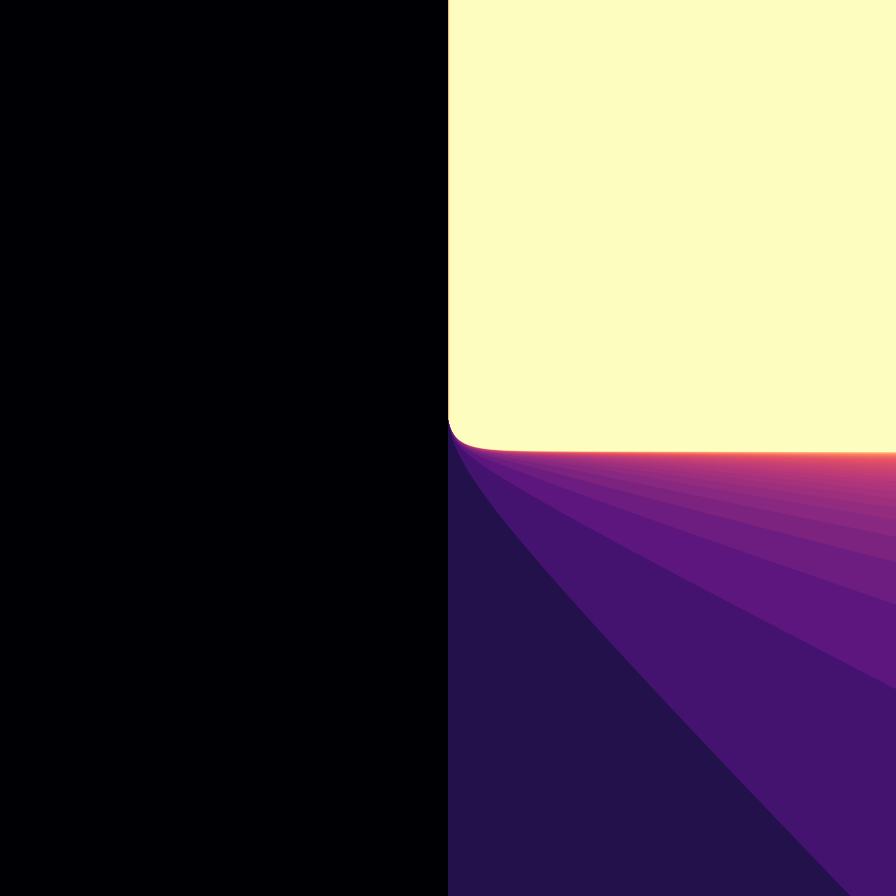
This background is drawn by a three.js fragment shader. Its source:

```glsl
varying vec2 vUv;

#define SPAN 60.0
#define SOFTNESS 0.1
#define MAX_STEPS 150.0
#define CORNER_RATE 0.7
#define CORNER_SHIFT 0.15
#define EDGE_LEVEL 0.23
#define FAN_WIDTH 1.17
#define RIM_WIDTH 0.11

// Dark violet to pale yellow, in eight equal intervals
vec3 heatColor(float level) {
  float t = clamp(level, 0.0, 1.0) * 8.0;
  vec3 color = vec3(0.0, 0.0, 0.014);
  color = mix(color, vec3(0.114, 0.067, 0.278), clamp(t, 0.0, 1.0));
  color = mix(color, vec3(0.318, 0.071, 0.486), clamp(t - 1.0, 0.0, 1.0));
  color = mix(color, vec3(0.514, 0.149, 0.506), clamp(t - 2.0, 0.0, 1.0));
  color = mix(color, vec3(0.718, 0.216, 0.475), clamp(t - 3.0, 0.0, 1.0));
  color = mix(color, vec3(0.906, 0.322, 0.388), clamp(t - 4.0, 0.0, 1.0));
  color = mix(color, vec3(0.988, 0.537, 0.380), clamp(t - 5.0, 0.0, 1.0));
  color = mix(color, vec3(0.996, 0.769, 0.533), clamp(t - 6.0, 0.0, 1.0));
  return mix(color, vec3(0.988, 0.992, 0.749), clamp(t - 7.0, 0.0, 1.0));
}

// Depth at which the plateau ends, with a rounded corner near x = 0
float plateauEdge(float x) {
  return EDGE_LEVEL + log(1.0 - exp(-CORNER_RATE * (x + CORNER_SHIFT)));
}

// Depth of the outermost band
float firstBand(float x) {
  return x + log(x + 0.2) - 0.3;
}

// Step count turned into smooth-edged bands
float bandLevel(float x, float below) {
  float width = FAN_WIDTH * x / (x + 1.0) + 0.005;
  float reach = max(firstBand(x) - plateauEdge(x), 0.02) + width;
  float squeeze = 1.0 - 0.85 * exp(-3.0 * below);
  float steps = min(reach / (below + width * squeeze), MAX_STEPS);
  float blur = clamp(steps * steps / reach * SOFTNESS, 0.001, 1.0);
  float band = floor(steps) + smoothstep(1.0 - blur, 1.0, fract(steps));
  return log(band + 2.0) / log(MAX_STEPS + 1.0);
}

void main() {
  vec2 p = (vUv - 0.5) * SPAN;
  float x = max(p.x, 0.0);
  float below = -p.y - plateauEdge(x);

  // Fan of bands under the plateau
  vec3 fan = heatColor(bandLevel(x, max(below, 0.0)));

  // Plateau with a thin warm rim on its left side
  float rim = 1.0 - smoothstep(0.0, RIM_WIDTH, x);
  vec3 plateau = heatColor(1.0 - 0.22 * rim);
  vec3 color = mix(plateau, fan, smoothstep(-0.5 * SOFTNESS, 0.5 * SOFTNESS, below));

  // Empty left half
  float right = smoothstep(-0.3 * SOFTNESS, 0.3 * SOFTNESS, p.x);
  gl_FragColor = vec4(mix(heatColor(0.0), color, right), 1.0);
}
```
